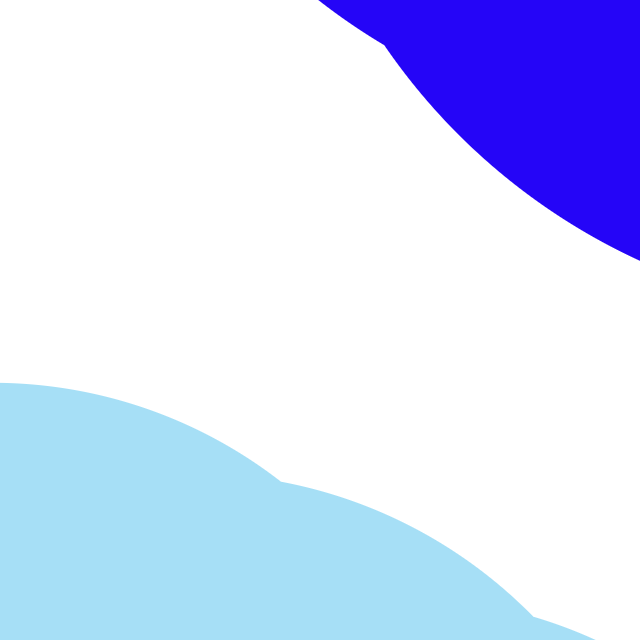
Give the GLSL for this background, as a Shadertoy shader.

```glsl
// Flat white background with two scalloped corner clouds: pale blue at the
// lower left and deep blue at the upper right. Each cloud is a union of
// large discs, filled through an antialiased signed distance.

const vec3 WHITE = vec3(1.0);
const vec3 PALE_BLUE = vec3(0.65, 0.875, 0.965);
const vec3 DEEP_BLUE = vec3(0.145, 0.02, 0.97);

// Signed distance to a disc, negative inside.
float discDistance(vec2 point, vec2 center, float radius) {
    return length(point - center) - radius;
}

// Coverage of a shape with an edge one pixel wide.
float coverage(float distanceToEdge, float pixel) {
    return clamp(0.5 - distanceToEdge / pixel, 0.0, 1.0);
}

// Three discs stepping down to the right.
float lowerCloud(vec2 point) {
    float d = discDistance(point, vec2(-0.0115, -0.3320), 0.7339);
    d = min(d, discDistance(point, vec2(0.3012, -0.4844), 0.7446));
    return min(d, discDistance(point, vec2(0.6243, -0.6719), 0.7385));
}

// Two larger discs, mostly beyond the top and right edges.
float upperCloud(vec2 point) {
    float d = discDistance(point, vec2(1.0990, 1.7682), 0.9758);
    return min(d, discDistance(point, vec2(1.4083, 1.4820), 0.9788));
}

void mainImage(out vec4 fragColor, in vec2 fragCoord) {
    vec2 point = fragCoord / iResolution.xy;
    float pixel = 1.0 / min(iResolution.x, iResolution.y);

    vec3 color = WHITE;
    color = mix(color, PALE_BLUE, coverage(lowerCloud(point), pixel));
    color = mix(color, DEEP_BLUE, coverage(upperCloud(point), pixel));
    fragColor = vec4(color, 1.0);
}
```
